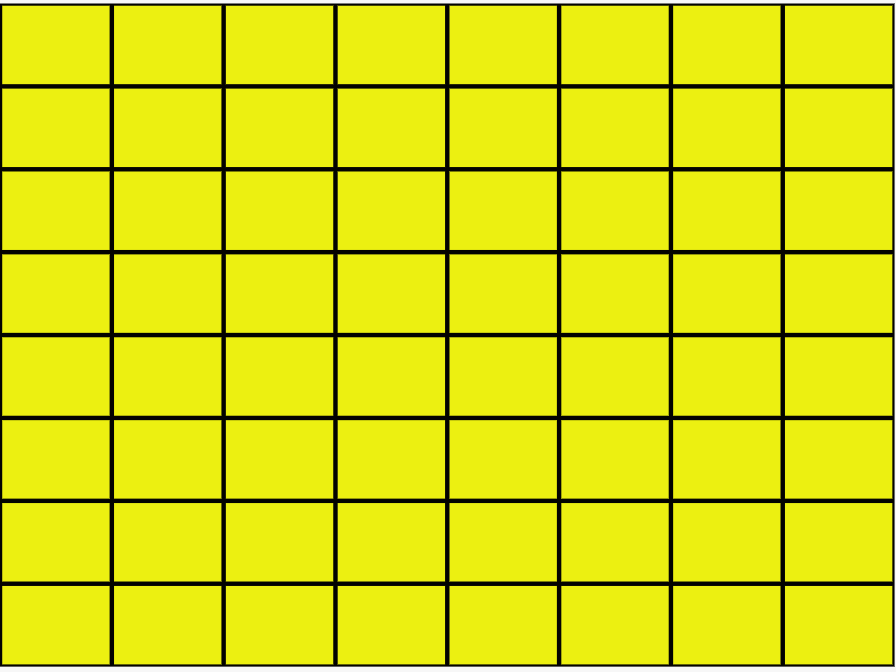
Give the GLSL for this pattern, as a WebGL 1 fragment shader.

```glsl
precision highp float;
// A flat yellow sheet ruled by black lines into eight columns and eight rows,
// with a thin pale margin. The distance to the nearest rule gives the lines;
// the sheet's edge cuts the outermost rules to half their width.

uniform vec2 u_resolution;

#define CELLS vec2(8.0, 8.0)
#define SHEET_CENTER vec2(0.4992, 0.5014)  // fraction of the canvas
#define SHEET_SIZE vec2(0.9984, 0.9868)    // fraction of the canvas
#define LINE_WIDTH 0.0066                  // fraction of the canvas height
#define YELLOW vec3(0.925, 0.942, 0.065)
#define INK vec3(0.01, 0.01, 0.0)
#define MARGIN vec3(0.97)

// Distance on each axis to the nearest rule of the grid
vec2 ruleDistance(vec2 fromCorner, vec2 cellSize) {
  vec2 cell = fract(fromCorner / cellSize);
  return min(cell, 1.0 - cell) * cellSize;
}

// Signed distance to a box, negative inside
float boxDistance(vec2 p, vec2 halfSize) {
  vec2 d = abs(p) - halfSize;
  return length(max(d, 0.0)) + min(max(d.x, d.y), 0.0);
}

// Antialiased coverage of the region where the distance is negative
float coverage(float signedDistance, float pixel) {
  return clamp(0.5 - signedDistance / pixel, 0.0, 1.0);
}

void main() {
  // Lengths are in canvas heights
  float pixel = 1.0 / u_resolution.y;
  vec2 canvas = vec2(u_resolution.x / u_resolution.y, 1.0);
  vec2 p = gl_FragCoord.xy * pixel - SHEET_CENTER * canvas;
  vec2 sheet = SHEET_SIZE * canvas;

  // Rules between the cells
  vec2 toRule = ruleDistance(p + 0.5 * sheet, sheet / CELLS);
  float nearest = min(toRule.x, toRule.y);
  float ink = coverage(nearest - 0.5 * LINE_WIDTH, pixel);
  vec3 color = mix(YELLOW, INK, ink);

  // Pale margin around the sheet
  color = mix(MARGIN, color, coverage(boxDistance(p, 0.5 * sheet), pixel));
  gl_FragColor = vec4(color, 1.0);
}
```
